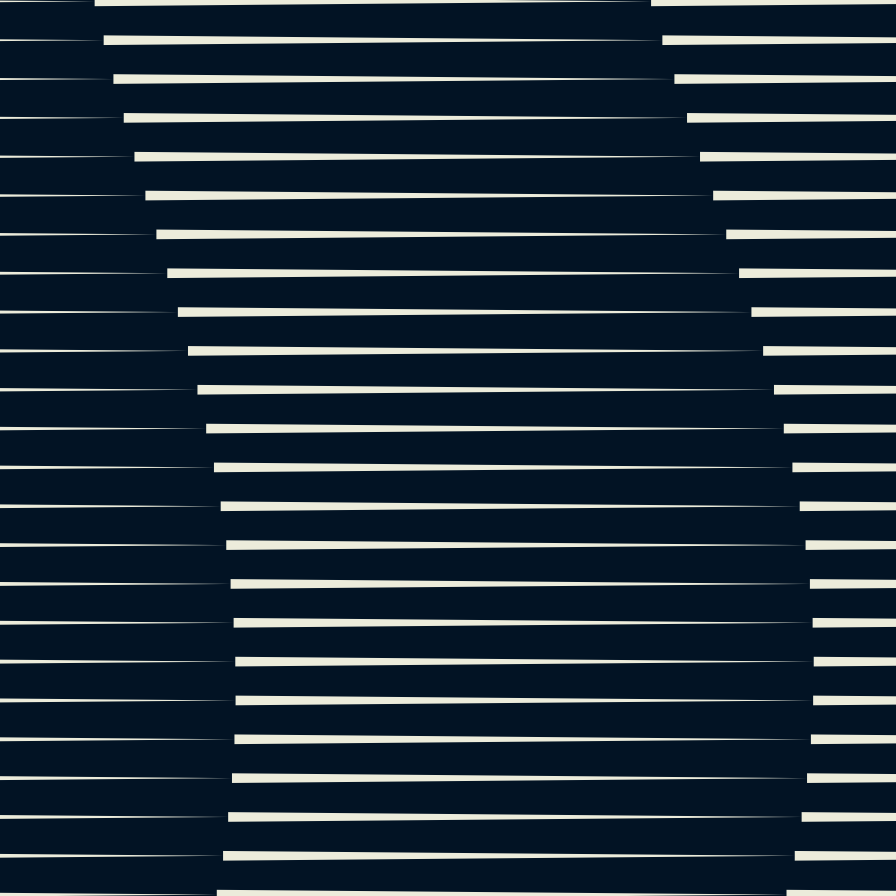
Reproduce this pattern procedurally as a Shadertoy shader.

```glsl
// Rows of pale tapering needles whose blunt ends follow a swaying wave on navy.
#define ROWS 23.07        // rows per canvas height
#define THICKNESS 0.0108  // needle height at its blunt end
#define SPACING 0.6263    // mean distance between needle starts
#define OFFSET 0.1660     // mean start of the first needle
#define SWAY 0.0970       // wave amplitude of the first needle
#define SWAY_GROWTH 0.0189
#define WAVE_STEP 0.1267  // wave phase per row
#define CREST 17.7        // row where the wave reaches furthest right
#define CREST_SHIFT 0.55

const vec3 NAVY = vec3(0.006, 0.075, 0.143);
const vec3 IVORY = vec3(0.925, 0.925, 0.860);

// Horizontal start of a needle in the given row
float needleStart(float index, float row) {
    float crest = CREST - CREST_SHIFT * index;
    float sway = SWAY + SWAY_GROWTH * index;
    return OFFSET + SPACING * index + sway * cos(WAVE_STEP * (row - crest));
}

// Share of an interval of width pixel around p that lies within +-halfSize
float bandCoverage(float p, float halfSize, float pixel) {
    float top = min(p + 0.5 * pixel, halfSize);
    float bottom = max(p - 0.5 * pixel, -halfSize);
    return clamp((top - bottom) / pixel, 0.0, 1.0);
}

void mainImage(out vec4 fragColor, in vec2 fragCoord) {
    vec2 uv = fragCoord / iResolution.xy;
    vec2 pixel = 1.0 / iResolution.xy;

    // Rows count downward from the top
    float level = (0.5 - uv.y) * ROWS + 11.5;
    float row = floor(level + 0.5);
    float y = (level - row) / ROWS;

    // Each needle narrows linearly until the next one starts
    float ink = 0.0;
    for (int i = -1; i <= 1; i++) {
        float start = needleStart(float(i), row);
        float end = needleStart(float(i) + 1.0, row);
        float taper = clamp((end - uv.x) / (end - start), 0.0, 1.0);
        float bluntEdge = clamp((uv.x - start) / pixel.x + 0.5, 0.0, 1.0);
        float needle = bandCoverage(y, 0.5 * THICKNESS * taper, pixel.y);
        ink = max(ink, needle * bluntEdge);
    }

    fragColor = vec4(mix(NAVY, IVORY, ink), 1.0);
}
```
